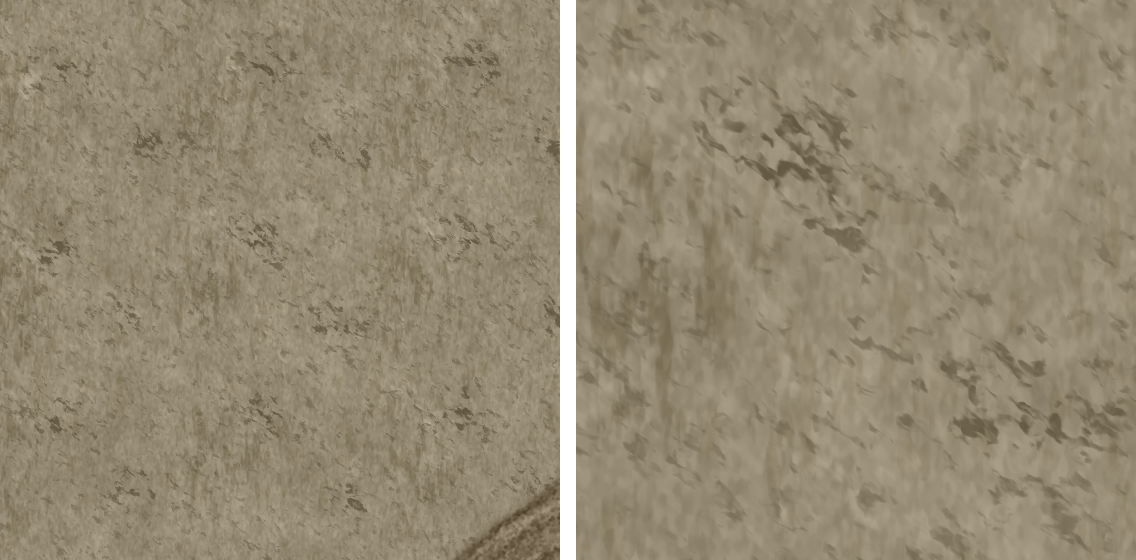
Left, the full canvas; right, a detail of the centre.
Write a WebGL 1 fragment shader that draws this texture.

```glsl
precision highp float;
// Weathered tan plaster with vertical stains, flaking clusters and a rutted corner.
uniform vec2 u_resolution;

vec3 hash3(vec2 p) {
  vec3 h = fract(p.xyx * vec3(0.1031, 0.1030, 0.0973));
  h += dot(h, h.yzx + 33.33);
  return fract((h.xxy + h.yzz) * h.zyx);
}

// Smooth cellular noise, centred on zero: each jittered cell spreads its own value.
float cells(vec2 p) {
  vec2 base = floor(p);
  vec2 f = p - base;
  float total = 0.0;
  float weight = 0.0;
  for (int y = -1; y <= 1; y++) {
    for (int x = -1; x <= 1; x++) {
      vec2 cell = vec2(float(x), float(y));
      vec3 h = hash3(base + cell + 80.0);
      vec2 d = cell + h.xy - f;
      float w = exp(-5.0 * dot(d, d));
      total += w * h.z;
      weight += w;
    }
  }
  return total / weight - 0.5;
}

float layered(vec2 p) {
  float sum = 0.0;
  float gain = 0.6;
  for (int i = 0; i < 3; i++) {
    sum += gain * cells(p);
    p = p * 2.03 + 17.3;
    gain *= 0.65;
  }
  return sum;
}

// Soft elliptical patch repeated over the wall, slanted by a shear.
float patches(vec2 uv, vec2 centre, vec2 size, float shear) {
  vec2 period = vec2(0.365, 0.31);
  vec2 d = (fract((uv - centre) / period + 0.5) - 0.5) * period;
  d.x += d.y * shear;
  d /= size;
  return exp(-dot(d, d));
}

void main() {
  vec2 uv = gl_FragCoord.xy / u_resolution;
  vec2 wander = 0.01 * vec2(sin(uv.y * 13.0 + uv.x * 5.0), sin(uv.x * 11.0 + 1.0));

  // Mottled plaster, from broad clouds to fine grain
  float broad = layered(uv * vec2(8.0, 9.0));
  float mottle = layered(uv * vec2(48.0, 34.0) + 5.0);
  float grain = cells(uv * vec2(250.0, 150.0));
  float tone = 0.055 * broad + 0.075 * mottle + 0.07 * grain;

  // Repeating regions of wear, with ragged outlines
  vec2 wall = uv + wander + 0.05 * vec2(broad, mottle);
  float flaking = patches(wall, vec2(0.108, 0.88), vec2(0.06, 0.045), 0.2);
  flaking += 0.85 * patches(wall, vec2(0.25, 0.745), vec2(0.07, 0.038), 0.3);
  float pale = patches(wall, vec2(0.04, 0.885), vec2(0.027, 0.06), 0.4);
  pale += 0.5 * patches(wall, vec2(0.14, 0.69), vec2(0.05, 0.035), 0.0);
  float dripping = patches(wall, vec2(0.01, 0.79), vec2(0.07, 0.12), 0.0);

  // Pale scuffs and thin vertical stains
  float scuff = layered(uv * vec2(75.0, 70.0) + uv.yx * 30.0);
  tone += pale * (0.03 + 0.14 * scuff) + 0.02 * smoothstep(0.1, 0.3, scuff);
  float streak = layered(uv * vec2(105.0, 30.0) + 31.0);
  float stain = smoothstep(-0.02, 0.32, streak + 0.12 * dripping - 0.03);
  tone -= stain * (0.035 + 0.04 * dripping);

  // Small feathered flakes, dense in the clusters and sparse elsewhere
  vec2 ragged = uv + 0.008 * vec2(mottle, scuff);
  float flakeField = layered(ragged * vec2(88.0, 105.0) + ragged.yx * 30.0 + 9.0);
  flakeField += 0.25 * mottle + 0.12 * grain;
  float flake = smoothstep(0.06, 0.42, flakeField + 0.17 * flaking + 0.04 * dripping - 0.05);
  tone -= 0.008 * flaking;

  vec3 color = vec3(0.59, 0.547, 0.46) + tone;
  color -= stain * vec3(0.0, 0.004, 0.014);
  color = mix(color, vec3(0.33, 0.29, 0.205), flake * (0.42 + 0.36 * min(flaking, 1.0)));

  // Diagonal ruts of rough earth in the lower right corner
  vec2 corner = uv - vec2(0.81, 0.0);
  float across = dot(corner, vec2(0.62, -0.785));
  float along = dot(corner, vec2(0.785, 0.62));
  across += 0.006 * sin(along * 18.0) + 0.01 * mottle;
  float furrow = cells(vec2(along * 9.0, across * 130.0));
  float crumbs = cells(uv * 190.0 + 3.0);
  float ridge = sin(across * 115.0 - 1.8);
  vec3 earth = vec3(0.46, 0.405, 0.315) + 0.04 * ridge + 0.16 * furrow + 0.17 * crumbs;
  color = mix(color, earth, smoothstep(-0.012, 0.014, across));

  gl_FragColor = vec4(color, 1.0);
}
```
